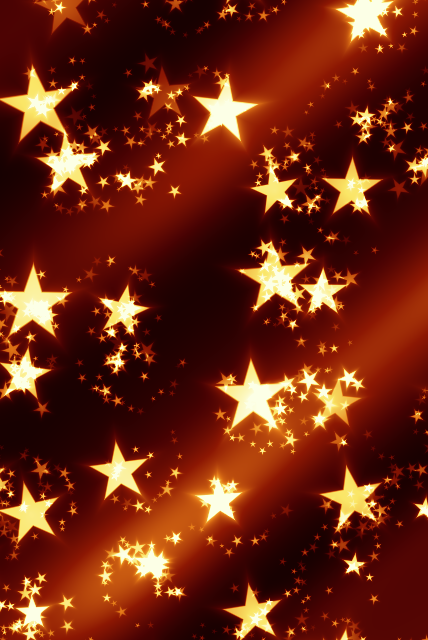
Reproduce this background procedurally as a WebGL 2 fragment shader.

```glsl
#version 300 es
precision highp float;

uniform vec2 u_resolution;
out vec4 fragColor;

const float TAU = 6.28318;
const float CELL = 0.155;   // spacing of the star clusters
const float REACH = 0.15;   // farthest extent of one cluster

vec2 hash2(vec2 seed) {
    vec3 q = fract(seed.xyx * vec3(0.1031, 0.1030, 0.0973));
    q += dot(q, q.yzx + 33.33);
    return fract((q.xx + q.yz) * q.zy);
}

vec2 direction(float angle) {
    return vec2(cos(angle), sin(angle));
}

float gradientNoise(vec2 p) {
    vec2 i = floor(p), f = fract(p);
    vec2 u = f * f * f * (f * (f * 6.0 - 15.0) + 10.0);
    vec2 e = vec2(1.0, 0.0);
    float a = dot(direction(TAU * hash2(i).x), f);
    float b = dot(direction(TAU * hash2(i + e.xy).x), f - e.xy);
    float c = dot(direction(TAU * hash2(i + e.yx).x), f - e.yx);
    float d = dot(direction(TAU * hash2(i + e.xx).x), f - e.xx);
    return mix(mix(a, b, u.x), mix(c, d, u.x), u.y);
}

float band(float x, float centre, float width) {
    float t = (x - centre) / width;
    return exp(-t * t);
}

// Heat of a soft five-pointed star with a faint halo
float star(vec2 p, float radius, float tilt, float pixel) {
    float len = length(p);
    if (len > 2.0 * radius) return 0.0;
    float sector = TAU / 5.0;
    float angle = mod(atan(p.x, p.y) + tilt + 0.5 * sector, sector) - 0.5 * sector;
    vec2 folded = len * vec2(abs(sin(angle)), cos(angle));
    float dist = dot(folded, vec2(0.951, 0.309)) - 0.309 * radius;
    float soft = max(0.8 * pixel, 0.035 * radius);
    float fill = 1.0 - smoothstep(-soft, soft, dist);
    float fade = 1.0 - smoothstep(0.9 * radius, 2.0 * radius, len);
    float halo = 0.3 * exp(-max(dist, 0.0) / (0.16 * radius)) * fade;
    return mix(halo, 1.08 - 0.16 * len / radius, fill);
}

// One large star, a dense scatter of small ones and a curved trail
float cluster(vec2 p, vec2 cell, float pixel) {
    vec2 place = hash2(cell + 7.0);
    vec2 kind = hash2(cell + 31.0);
    vec2 mood = hash2(cell + 59.0);
    vec2 q = p - (cell + 0.5 + 0.6 * (place - 0.5)) * CELL;
    if (length(q) > REACH) return 0.0;

    float strength = mood.x < 0.25 ? 0.32 : 0.72;
    float heat = strength * star(q, mix(0.012, 0.068, kind.x), 0.5 * (mood.y - 0.5), pixel);

    int scatterCount = int(mix(8.0, 25.0, kind.y));
    int trailCount = 12;
    vec2 lean = 0.03 * (mood - 0.5);
    for (int i = 0; i < scatterCount + trailCount; i++) {
        vec2 spot = hash2(cell * 17.3 + float(i) * 1.7 + 3.0);
        vec2 look = hash2(cell * 11.9 + float(i) * 2.3 + 101.0);
        float size = mix(0.005, 0.017, look.x * look.x);
        float glow = mix(0.14, 0.65, look.y);
        vec2 offset = lean + direction(TAU * spot.x) * 0.06 * spot.y;
        if (i >= scatterCount) {
            float t = float(i - scatterCount) / float(trailCount);
            offset = direction(TAU * mood.y + 2.4 * t) * (0.055 + 0.045 * t) + 0.018 * (spot - 0.5);
            size *= 0.65;
            glow *= 0.8;
        }
        heat += glow * star(q - offset, size, 1.2 * (spot.y - 0.5), pixel);
    }
    return heat;
}

// Slanted bands of smouldering light
float backdrop(vec2 p) {
    vec2 slant = direction(0.698);
    float along = dot(p, slant);
    float across = dot(p, vec2(slant.y, -slant.x));
    across += 0.03 * gradientNoise(vec2(along * 1.6, across * 4.0) + 5.0);
    float heat = 0.03;
    heat += 0.42 * band(across, -0.385, 0.095) * smoothstep(-0.1, 0.95, along);
    heat += 0.36 * band(across, 0.035, 0.085) * smoothstep(-0.3, 0.25, along);
    heat += 0.13 * band(across, -0.03, 0.14);
    heat += 0.20 * smoothstep(0.19, 0.33, across);
    heat += 0.17 * (1.0 - smoothstep(-0.72, -0.54, across));
    return heat * (1.0 + 0.25 * gradientNoise(vec2(along * 2.0, across * 6.0)));
}

vec3 fireRamp(float heat) {
    vec3 ember = vec3(0.03, 0.0, 0.0), maroon = vec3(0.29, 0.01, 0.01);
    vec3 rust = vec3(0.55, 0.09, 0.01), amber = vec3(0.89, 0.47, 0.09);
    vec3 yellow = vec3(0.98, 0.90, 0.40), white = vec3(0.99, 1.0, 0.90);
    vec3 color = mix(ember, maroon, clamp(heat / 0.2, 0.0, 1.0));
    color = mix(color, rust, clamp((heat - 0.2) / 0.2, 0.0, 1.0));
    color = mix(color, amber, clamp((heat - 0.4) / 0.22, 0.0, 1.0));
    color = mix(color, yellow, clamp((heat - 0.62) / 0.2, 0.0, 1.0));
    return mix(color, white, clamp((heat - 0.82) / 0.3, 0.0, 1.0));
}

void main() {
    vec2 p = gl_FragCoord.xy / u_resolution.y;
    float pixel = 1.0 / u_resolution.y;
    float heat = backdrop(p);
    vec2 home = floor(p / CELL);
    for (int y = -1; y <= 1; y++)
        for (int x = -1; x <= 1; x++)
            heat += cluster(p, home + vec2(x, y), pixel);
    fragColor = vec4(fireRamp(heat), 1.0);
}
```
